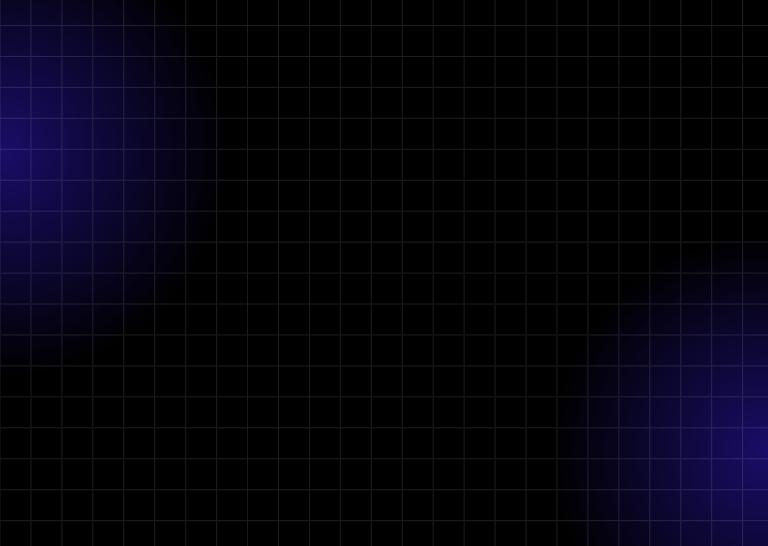
Give the GLSL for this background, as a Shadertoy shader.

```glsl
const vec3 BACKDROP = vec3(0.0);
const vec3 INDIGO = vec3(0.098, 0.052, 0.405);
const vec3 LINE_COLOR = vec3(1.0);
const float LINE_OPACITY = 0.115;
const float LINE_WIDTH = 0.00183;
const float CELL_SIZE = 0.05667;

// Linear radial falloff: 1 at the center, 0 at the radius.
float radialGlow(vec2 p, vec2 center, float radius) {
    return clamp(1.0 - length(p - center) / radius, 0.0, 1.0);
}

// Pixel coverage of evenly spaced lines along each axis.
vec2 lineCoverage(vec2 p, vec2 offset, float spacing, float width, float pixel) {
    vec2 distanceToLine = abs(fract((p - offset) / spacing + 0.5) - 0.5) * spacing;
    vec2 overlap = (0.5 * (width + pixel) - distanceToLine) / pixel;
    return clamp(overlap, 0.0, min(1.0, width / pixel));
}

// Union of vertical and horizontal lines.
float gridMask(vec2 p, vec2 offset, float spacing, float width, float pixel) {
    vec2 lines = lineCoverage(p, offset, spacing, width, pixel);
    return max(lines.x, lines.y);
}

void mainImage(out vec4 fragColor, in vec2 fragCoord) {
    // Canvas height is one unit.
    float pixel = 1.0 / iResolution.y;
    float aspect = iResolution.x * pixel;
    vec2 p = fragCoord * pixel;

    // Glows on the left and right edges.
    float glow = radialGlow(p, vec2(0.0, 0.725), 0.42)
               + radialGlow(p, vec2(aspect, 0.172), 0.40);
    vec3 color = BACKDROP + INDIGO * glow;

    // Thin translucent grid.
    float grid = gridMask(p, vec2(0.0, 0.0465), CELL_SIZE, LINE_WIDTH, pixel);
    color = mix(color, LINE_COLOR, LINE_OPACITY * grid);

    fragColor = vec4(color, 1.0);
}
```
